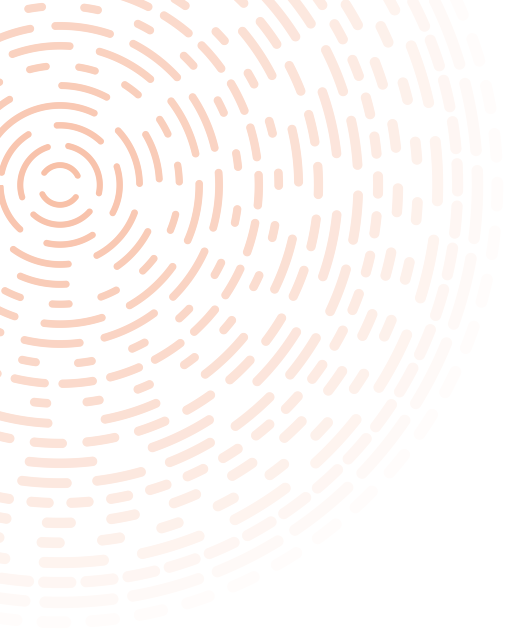
Give the GLSL for this background, as a Shadertoy shader.

```glsl
const vec3 PAPER = vec3(1.0);
const vec3 PEACH = vec3(0.972, 0.755, 0.66);
const vec2 CENTER = vec2(0.0938, 0.711);
const float RING_STEP = 0.03106;
const int RING_COUNT = 22;

// Dash rhythm of each ring, in degrees, from the inside out
const float PERIOD[22] = float[22](
    180.0, 120.0, 75.0, 63.5, 58.5, 23.8, 36.5, 29.1, 18.0, 13.9, 13.8,
    26.6, 11.7, 25.7, 14.45, 7.2, 10.95, 9.7, 15.0, 6.1, 12.1, 6.4);
const float PHASE[22] = float[22](
    85.0, 33.0, -5.0, 22.0, 17.0, 5.5, 25.0, 23.5, 8.0, -1.5, 1.5,
    -19.5, 1.0, 13.0, -6.3, 0.0, -2.6, 5.5, 2.1, 1.1, 9.4, -1.2);
const float SPAN[22] = float[22](
    115.0, 90.0, 46.0, 42.0, 27.0, 8.0, 24.0, 20.0, 4.4, 8.7, 3.3,
    12.8, 6.2, 13.0, 8.6, 3.1, 4.0, 2.8, 9.0, 3.9, 9.3, 3.0);

// Signed distance to a round-capped arc centred on angle zero
float arcDistance(float dist, float angle, float radius, float span, float halfWidth) {
    float along = max(abs(angle) - 0.5 * span, 0.0) * radius;
    return length(vec2(along, dist - radius)) - halfWidth;
}

// Offset from the nearest repeat of a dash
float repeatAngle(float angle, float period, float phase) {
    return mod(angle - phase + 0.5 * period, period) - 0.5 * period;
}

float coverage(float d, float pixel) {
    return 1.0 - smoothstep(-0.6 * pixel, 0.6 * pixel, d);
}

void mainImage(out vec4 fragColor, in vec2 fragCoord) {
    float pixel = 1.0 / iResolution.y;
    vec2 p = fragCoord * pixel - CENTER;
    float dist = length(p);
    float angle = degrees(atan(p.y, p.x));

    // Nearest ring, with strokes that widen outward
    int ring = clamp(int(floor(dist / RING_STEP + 0.5)), 1, RING_COUNT);
    float level = float(ring);
    float radius = level * RING_STEP;
    float halfWidth = 0.0044 + 0.00022 * level;

    // Repeated dashes
    int k = ring - 1;
    float local = repeatAngle(angle, PERIOD[k], PHASE[k]);
    float d = arcDistance(dist, radians(local), radius, radians(SPAN[k]), halfWidth);

    // One longer sweep over the top of the fourth ring
    if (ring == 4) {
        float sweep = arcDistance(dist, radians(angle - 104.0), radius, radians(72.0), halfWidth);
        d = min(d, sweep);
    }

    // Fade to paper toward the rim
    float fade = (23.0 - level) / 22.0;
    fragColor = vec4(mix(PAPER, PEACH, fade * coverage(d, pixel)), 1.0);
}
```
